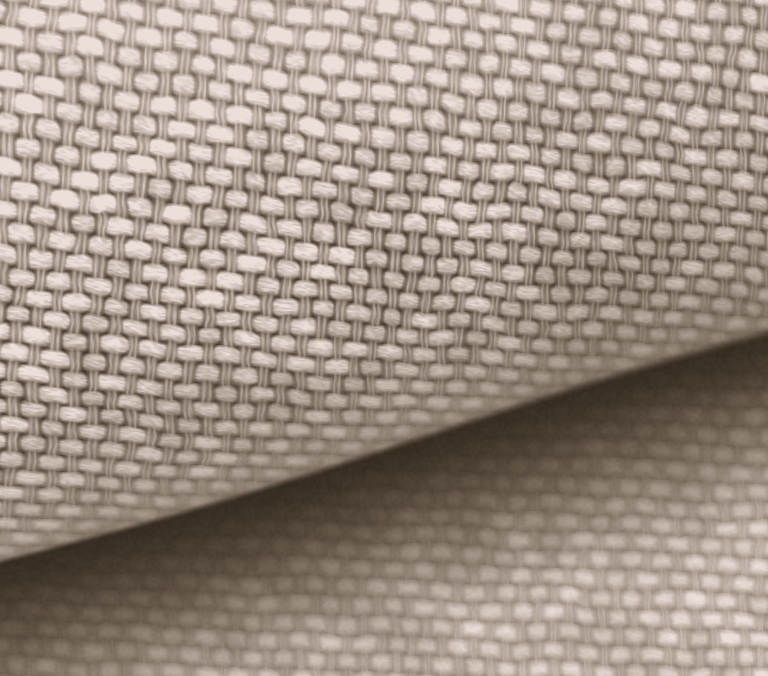
Reproduce this texture procedurally as a Shadertoy shader.

```glsl
// Folded linen: a sunlit plain weave rolls over a shaded, out-of-focus layer.
#define ROW_HEIGHT 0.0350
#define COLUMN_WIDTH 0.0300
#define ROW_TILT 0.18
#define BEND_AMOUNT 0.20
#define BEND_WIDTH 0.28
#define LOWER_THREAD vec2(0.0235, 0.0275)
#define SHADOW_REACH 0.34
#define MEAN_WEAVE 0.72
#define HOLE_TONE 0.06
#define DARK_LINEN vec3(0.20, 0.16, 0.12)
#define LIGHT_LINEN vec3(0.885, 0.835, 0.81)

float hash(vec2 p) {
    vec3 q = fract(vec3(p.xyx) * 0.1031);
    q += dot(q, q.yzx + 33.33);
    return fract((q.x + q.y) * q.z);
}

float noise(vec2 p) {
    vec2 i = floor(p), f = fract(p);
    f = f * f * (3.0 - 2.0 * f);
    return mix(mix(hash(i), hash(i + vec2(1, 0)), f.x),
               mix(hash(i + vec2(0, 1)), hash(i + vec2(1, 1)), f.x), f.y);
}

float roundBox(vec2 p, vec2 halfSize, float radius) {
    vec2 q = abs(p) - halfSize + radius;
    return length(max(q, 0.0)) + min(max(q.x, q.y), 0.0) - radius;
}

float foldHeight(float x) {
    return 0.169 + 0.295 * x - 0.007 * sin(5.0 * x);
}

// Brightness of a plain weave; one unit per thread in both directions.
float weave(vec2 uv, float blur) {
    // Uneven spinning makes every thread wander.
    uv += 0.30 * (vec2(noise(uv * 0.37), noise(uv * 0.37 + 37.0)) - 0.5);
    uv += 0.13 * (vec2(noise(uv * 1.9 + 11.0), noise(uv * 1.9 + 53.0)) - 0.5);
    float row = floor(uv.y);
    float y = fract(uv.y) - 0.5;
    float column = floor((uv.x + row) * 0.5);
    float x = mod(uv.x + row, 2.0) - 1.0;
    float brickSeed = hash(vec2(column, row) + 80.0);
    float focus = 1.0 - clamp(blur * 2.2, 0.0, 1.0);

    // Paired warp strands dive beneath the weft, leaving holes beside them.
    float fromWarp = min(abs(x), 1.0 - abs(x));
    float strand = 0.5 - 0.5 * cos(fromWarp * 22.0);
    float warp = 0.64 + 0.26 * (strand - 0.4) * focus;
    warp -= 0.75 * y * y * step(0.5, abs(x));
    warp -= 0.22 * step(abs(x), 0.5);
    warp += 0.18 * (noise(uv * vec2(12.0, 2.5)) - 0.5);
    float value = mix(HOLE_TONE, warp, 1.0 - smoothstep(0.26 - blur, 0.38 + blur, fromWarp));

    // Weft bricks are rounded and carry fine lengthwise fibres.
    vec2 halfSize = vec2(0.70 + 0.16 * (brickSeed - 0.5), 0.45);
    float brick = roundBox(vec2(x, y + 0.10 * x * x - 0.03), halfSize, 0.30);
    float fibre = noise(vec2(uv.x * 3.5 + uv.y * 3.0, uv.y * 11.0)) - 0.5;
    float body = 0.99 - 1.5 * y * y + 0.26 * y - 0.24 * x * x;
    body += 0.30 * fibre * focus + 0.20 * (brickSeed - 0.5);
    float cover = 1.0 - smoothstep(-0.09 - blur, 0.05 + blur, brick);
    value = mix(value, body, cover);

    return mix(value, MEAN_WEAVE, clamp(blur * 1.6, 0.0, 0.85));
}

// Tone of the curved upper layer at distance d above the fold.
float upperLayer(vec2 p, float d, float pixel) {
    float above = max(d, 0.0);
    float bend = BEND_AMOUNT * (1.0 - exp(-(above + 0.09 * p.x) / BEND_WIDTH));
    vec2 uv = vec2(p.x - 0.05 * p.y + 0.14 * p.x * p.x, p.y + ROW_TILT * p.x + bend);
    uv /= vec2(COLUMN_WIDTH, ROW_HEIGHT);
    float farBlur = 0.09 * smoothstep(0.75, 1.25, p.y + 0.25 * p.x);
    float blur = 0.02 + farBlur + 0.42 * exp(-above / 0.065) + pixel / ROW_HEIGHT;
    float cloth = weave(uv, blur);

    float light = mix(0.85, 1.06, smoothstep(0.0, 0.34, d));
    light += 0.16 * smoothstep(0.25, 0.75, d) - 0.10 * p.x * smoothstep(0.65, 0.1, d);
    light += 0.10 * (noise(p * 7.0) - 0.5);
    light *= mix(0.74, 1.0, smoothstep(-0.008, 0.025, d));
    float contrast = mix(1.06, 0.78, smoothstep(0.25, 0.75, d));
    return light * mix(0.75, cloth, contrast);
}

// Tone of the blurred lower layer, s below the fold.
float lowerLayer(vec2 p, float s, float pixel) {
    vec2 uv = vec2(p.x + 0.03 * p.y, p.y + 0.04 * p.x) / LOWER_THREAD;
    float blur = mix(0.27, 0.21, smoothstep(0.1, 0.45, s)) + pixel / LOWER_THREAD.y;
    float cloth = weave(uv, blur);
    float light = 0.78 * smoothstep(-0.035, SHADOW_REACH, s);
    light += 0.06 * p.x * smoothstep(0.02, 0.12, s);
    light *= 1.0 + 0.16 * (noise(p * vec2(26.0, 18.0)) - 0.5);
    return light * (1.0 + 1.1 * (cloth - MEAN_WEAVE));
}

void mainImage(out vec4 fragColor, in vec2 fragCoord) {
    vec2 p = fragCoord / iResolution.y;
    float pixel = 1.0 / iResolution.y;
    float d = p.y - foldHeight(p.x);

    // Join the two layers along a softly focused fold.
    float edge = 0.004 + 0.004 * p.x + pixel;
    float tone = mix(lowerLayer(p, -d, pixel), upperLayer(p, d, pixel),
                     smoothstep(-edge, edge, d));
    tone += 0.04 * (noise(p * 230.0) - 0.5);
    tone = clamp(tone, 0.0, 1.06);

    // Half tones lean warm, highlights stay neutral.
    vec3 color = mix(DARK_LINEN, LIGHT_LINEN, tone);
    color -= vec3(0.0, 0.04, 0.12) * max(tone * (1.0 - tone), 0.0);
    fragColor = vec4(clamp(color, 0.0, 1.0), 1.0);
}
```
